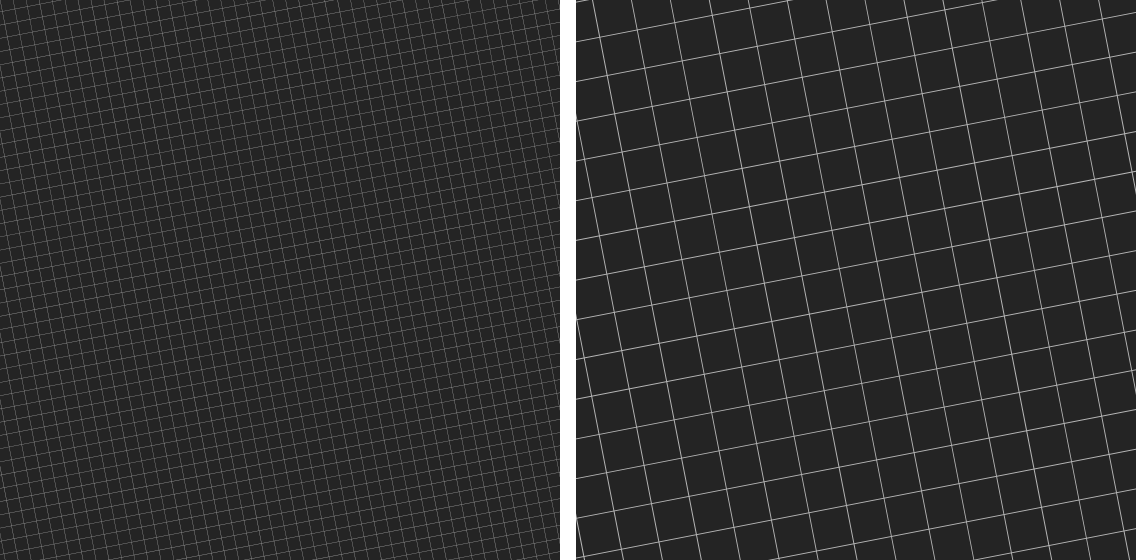
Left, the full canvas; right, a detail of the centre.
A Shadertoy shader for this pattern:

```glsl
// A fine pale grid on charcoal, tilted by eleven degrees.
// Rotated coordinates give the distance to the nearest line of each family;
// hairline coverage is box filtered, with slight wear from value noise.

float hash(vec2 p) {
    return fract(sin(dot(p, vec2(127.1, 311.7))) * 43758.5453);
}

float valueNoise(vec2 p) {
    vec2 cell = floor(p);
    vec2 f = fract(p);
    f = f * f * (3.0 - 2.0 * f);
    float low = mix(hash(cell), hash(cell + vec2(1.0, 0.0)), f.x);
    float high = mix(hash(cell + vec2(0.0, 1.0)), hash(cell + vec2(1.0, 1.0)), f.x);
    return mix(low, high, f.y);
}

// Coverage of the lines across one axis; family separates their wear.
float lineCoverage(float across, float along, float repeats, float phase, float family, float pixel) {
    float position = across * repeats - phase;
    float index = floor(position + 0.5);
    float dist = abs(position - index) / repeats;

    // Each line has its own weight, which drifts a little along its length.
    float weight = 0.86 + 0.16 * hash(vec2(index, family));
    weight += 0.16 * valueNoise(vec2(along * 7.0, index * 3.0 + family));

    float width = 0.00053 * weight;
    return clamp(0.5 + (0.5 * width - dist) / pixel, 0.0, min(1.0, width / pixel));
}

void mainImage(out vec4 fragColor, in vec2 fragCoord) {
    float pixel = 1.0 / iResolution.y;
    vec2 uv = fragCoord * pixel;

    // Tilt the axes so that rows climb to the right.
    float tilt = radians(11.0);
    float c = cos(tilt);
    float s = sin(tilt);
    vec2 grid = vec2(c * uv.x + s * uv.y, c * uv.y - s * uv.x);

    float columns = lineCoverage(grid.x, grid.y, 43.96, 0.40, 3.0, pixel);
    float rows = lineCoverage(grid.y, grid.x, 43.1, 0.41, 17.0, pixel);

    // Crossings add up softly.
    float ink = 1.0 - (1.0 - columns) * (1.0 - rows);
    fragColor = vec4(mix(vec3(0.143), vec3(0.72), ink), 1.0);
}
```
